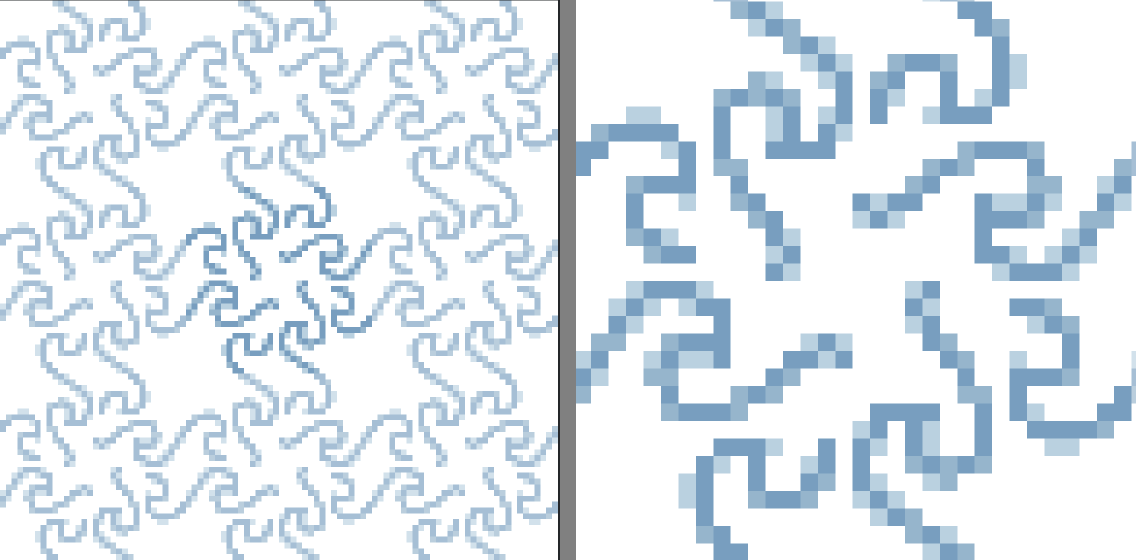
Left: the whole. Right: its middle third, enlarged.
Reproduce this pattern procedurally as a WebGL 1 fragment shader.

```glsl
precision highp float;
// Chunky blue scrolls in a three by three grid, the middle tile at full strength.
// One chain of curves is turned four times about each tile centre and wraps across
// the tile edge; its distance, taken at cell centres, is cut into three tones.

uniform vec2 u_resolution;

const float TILES = 3.0;                       // repeats across and down
const float CELLS = 32.0;                      // square cells per tile
const vec2 FIELD = vec2(0.9961, 0.9987);       // patterned part of the canvas
const float FADE = 0.66;                       // strength of the outer tiles
const vec3 PAPER = vec3(1.0);
const vec3 DEEP = vec3(0.47, 0.62, 0.75);
const vec3 MIDDLE = vec3(0.59, 0.71, 0.80);
const vec3 PALE = vec3(0.73, 0.82, 0.88);
const vec3 BORDER = vec3(0.14, 0.15, 0.16);
const vec3 REACH = vec3(0.40, 0.58, 0.79);     // half widths of the tones, in cells
const float CURVE_STEPS = 6.0;

float segmentDistance(vec2 p, vec2 a, vec2 b) {
  vec2 ab = b - a;
  vec2 ap = p - a;
  return length(ap - ab * clamp(dot(ap, ab) / dot(ab, ab), 0.0, 1.0));
}

// Quadratic curve from the pen to its new place; keeps the nearest distance
void bend(vec2 p, vec2 control, vec2 end, inout vec2 pen, inout float nearest) {
  vec2 start = pen;
  for (float i = 1.0; i <= CURVE_STEPS; i++) {
    float t = i / CURVE_STEPS;
    vec2 next = mix(mix(start, control, t), mix(control, end, t), t);
    nearest = min(nearest, segmentDistance(p, pen, next));
    pen = next;
  }
}

// Distance to one scroll, in cells from the tile centre with y downward
float scrollDistance(vec2 p) {
  float d = 100.0;
  vec2 pen = vec2(-4.6, -0.5);
  // inner tail and double curl
  bend(p, vec2(-2.9, -0.9), vec2(-4.7, -3.3), pen, d);
  bend(p, vec2(-7.0, -5.5), vec2(-7.7, -8.3), pen, d);
  bend(p, vec2(-7.6, -10.7), vec2(-5.3, -11.0), pen, d);
  bend(p, vec2(-3.6, -11.0), vec2(-3.8, -9.0), pen, d);
  bend(p, vec2(-3.7, -8.0), vec2(-4.3, -7.5), pen, d);
  bend(p, vec2(-1.1, -6.4), vec2(-0.7, -10.2), pen, d);
  // long arm over the tile edge
  bend(p, vec2(-0.4, -12.2), vec2(-2.7, -13.5), pen, d);
  bend(p, vec2(-4.6, -14.6), vec2(-6.7, -16.3), pen, d);
  bend(p, vec2(-8.7, -17.7), vec2(-8.8, -20.0), pen, d);
  // outer hook
  bend(p, vec2(-8.6, -22.9), vec2(-5.2, -22.5), pen, d);
  bend(p, vec2(-6.4, -19.7), vec2(-4.0, -19.5), pen, d);
  bend(p, vec2(-1.5, -19.7), vec2(-1.6, -22.7), pen, d);
  return d;
}

// Nearest of the four turned scrolls, wrapped across the tile edge
float tileDistance(vec2 p) {
  float d = 100.0;
  for (int turn = 0; turn < 4; turn++) {
    vec2 q = p;
    if (q.y > 4.0) q.y -= CELLS;
    bool inReach = q.x > -10.0 && q.x < 0.6 && q.y > -24.0 && q.y < 0.6;
    if (inReach) d = min(d, scrollDistance(q));
    p = vec2(-p.y, p.x);
  }
  return d;
}

vec3 patternColor(vec2 uv) {
  vec2 field = uv / FIELD;
  if (max(field.x, field.y) > 1.0) return BORDER;

  vec2 cell = floor(field * TILES * CELLS) + 0.5;
  vec2 local = mod(cell, CELLS) - 0.5 * CELLS;
  float d = tileDistance(vec2(local.x, -local.y));

  vec3 tone = PAPER;
  if (d < REACH.z) tone = PALE;
  if (d < REACH.y) tone = MIDDLE;
  if (d < REACH.x) tone = DEEP;

  vec2 tile = floor(cell / CELLS);
  bool isCentre = all(equal(tile, vec2(floor(0.5 * TILES))));
  return mix(PAPER, tone, isCentre ? 1.0 : FADE);
}

void main() {
  // Four samples per pixel soften the cell edges
  vec3 sum = vec3(0.0);
  for (int i = 0; i < 4; i++) {
    float k = float(i);
    vec2 offset = vec2(mod(k, 2.0), floor(k * 0.5)) * 0.5 - 0.25;
    sum += patternColor((gl_FragCoord.xy + offset) / u_resolution);
  }
  gl_FragColor = vec4(sum * 0.25, 1.0);
}
```
